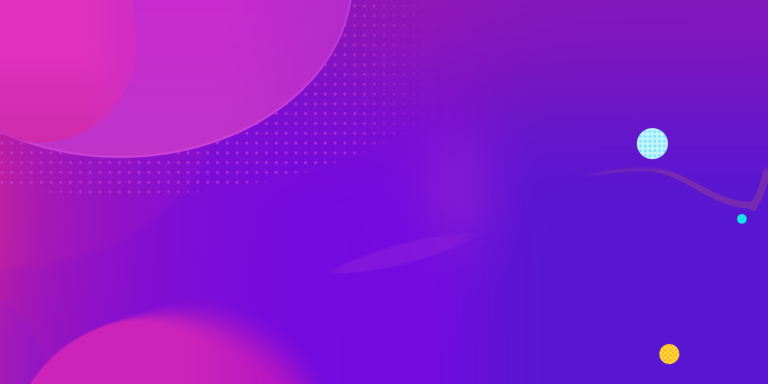
A Shadertoy shader for this background:

```glsl
const float PI = 3.14159265;

// Approximate signed distance to an axis-aligned ellipse
float ellipse(vec2 q, vec2 radii) {
    float k = length(q / radii);
    return k * (k - 1.0) / max(length(q / (radii * radii)), 1e-4);
}

float cover(float d, float soft) {
    return 1.0 - smoothstep(-soft, soft, d);
}

float glow(vec2 q, vec2 radii) {
    q /= radii;
    return exp(-dot(q, q));
}

// Height of the ribbon: shallow rise, long descent, steep hook
float ribbonHeight(float x) {
    float d = x - 1.68;
    if (d < 0.0) return 0.56 - 0.82 * d * d;
    if (d < 0.273) return 0.513 + 0.047 * cos(PI * d / 0.273);
    d -= 0.273;
    return 0.466 + 48.0 * d * d;
}

vec3 backdrop(vec2 p) {
    vec3 col = mix(vec3(0.45, 0.04, 0.88), vec3(0.35, 0.085, 0.82), smoothstep(1.08, 1.42, p.x));
    float top = smoothstep(0.42, 1.08, p.y);
    col = mix(col, vec3(0.52, 0.09, 0.73), top * mix(0.65, 1.0, smoothstep(0.6, 1.1, p.x)));
    col = mix(col, vec3(0.60, 0.09, 0.70), 0.6 * glow(p - vec2(1.0, 1.05), vec2(0.3, 0.25)));
    col = mix(col, vec3(0.55, 0.13, 0.81), 0.6 * glow(p - vec2(1.19, 0.505), vec2(0.11, 0.16)));

    // Magenta light entering from the left
    col = mix(col, vec3(0.57, 0.07, 0.76), 0.7 * exp(-pow(p.x / 0.5, 2.0)));
    float side = mix(0.6, 0.85, exp(-pow((p.y - 0.45) / 0.25, 2.0)));
    col = mix(col, vec3(0.76, 0.13, 0.62), side * exp(-p.x / 0.17));

    // Faint overlapping arcs
    float arc = cover(ellipse(p - vec2(0.0, 0.72), vec2(0.56, 0.42)), 0.012);
    col += vec3(0.025, 0.008, -0.015) * arc;
    arc = cover(ellipse(p - vec2(-0.08, 0.0), vec2(0.2, 0.24)), 0.006);
    return col + vec3(-0.025, 0.0, 0.025) * arc;
}

void mainImage(out vec4 fragColor, in vec2 fragCoord) {
    vec2 p = fragCoord / iResolution.y;
    float aa = 0.8 / iResolution.y;
    vec3 col = backdrop(p);

    // Halftone dots below the large disc
    vec2 discCentre = vec2(0.3125, 1.052);
    float pitch = 0.02552;
    vec2 cell = fract((p - vec2(0.6685, 0.653)) / pitch + 0.5) - 0.5;
    float dots = cover(length(cell) * pitch - 0.0039, aa);
    dots *= cover(ellipse(p - discCentre, vec2(1.055, 0.56)), 0.008);
    dots *= 1.0 - smoothstep(0.84, 1.18, p.x);
    col = mix(col, vec3(0.78, 0.24, 0.82), 0.65 * dots);

    // Large disc with a light rim
    float disc = ellipse(p - discCentre, vec2(0.607, 0.4635));
    vec3 discColor = mix(vec3(0.75, 0.20, 0.79), vec3(0.78, 0.17, 0.81), smoothstep(0.6, 1.0, p.y));
    discColor = mix(discColor, vec3(0.70, 0.17, 0.80), smoothstep(0.55, 0.95, p.x));
    discColor += 0.07 * cover(abs(disc + 0.003) - 0.002, 0.003);
    col = mix(col, discColor, cover(disc, aa));

    // Pink rounded shape in the corner, taller above its centre
    vec2 q = p - vec2(0.104, 0.883);
    float pink = ellipse(q, vec2(0.25, q.y > 0.0 ? 0.44 : 0.255));
    vec3 pinkColor = mix(vec3(0.81, 0.17, 0.68), vec3(0.88, 0.19, 0.75), smoothstep(0.62, 0.9, p.y));
    pinkColor = mix(pinkColor, vec3(0.82, 0.18, 0.76), smoothstep(0.2, 0.36, p.x));
    col = mix(col, pinkColor, cover(pink, aa) * cover(disc, aa));

    // Lower dome, crisp on the left and blurred on the right
    float dome = ellipse(p - vec2(0.43, -0.146), vec2(0.393, 0.3255));
    float blur = mix(0.004, 0.075, smoothstep(0.27, 0.62, p.x));
    vec3 domeColor = mix(vec3(0.80, 0.14, 0.73), vec3(0.72, 0.09, 0.76), smoothstep(0.45, 0.75, p.x));
    col = mix(col, domeColor, cover(dome, blur));

    // Translucent leaf
    float t = clamp((p.x - 0.833) / 0.443, 0.0, 1.0);
    float leaf = abs(p.y - mix(0.284, 0.396, t)) - 0.027 * sin(PI * t);
    float leafFade = smoothstep(0.0, 0.15, t) * (1.0 - smoothstep(0.7, 1.0, t));
    col = mix(col, vec3(0.56, 0.13, 0.86), 0.5 * leafFade * cover(leaf, 0.003));

    // Ribbon, widening towards the right
    float h = ribbonHeight(p.x);
    float slope = (ribbonHeight(p.x + 0.001) - h) / 0.001;
    float ribbon = abs(p.y - h) / sqrt(1.0 + slope * slope);
    ribbon -= mix(0.004, 0.009, smoothstep(1.5, 2.0, p.x));
    ribbon = min(ribbon, length(p - vec2(1.961, 0.462)) - 0.011);
    float ribbonMask = cover(ribbon, aa) * smoothstep(1.5, 1.64, p.x) * cover(p.y - 0.56, 0.01);
    col = mix(col, vec3(0.48, 0.18, 0.69), 0.9 * ribbonMask);

    // Patterned balls
    q = p - vec2(1.699, 0.626);
    float weave = cover(length(fract(q / 0.0125) - 0.5) - 0.28, 0.15);
    col = mix(col, mix(vec3(0.76, 0.95, 0.99), vec3(0.45, 0.91, 0.99), weave), cover(length(q) - 0.0404, aa));

    q = p - vec2(1.743, 0.078);
    float check = smoothstep(-0.3, 0.3, sin(q.x * 480.0) * sin(q.y * 480.0));
    col = mix(col, mix(vec3(1.0, 0.72, 0.15), vec3(1.0, 0.86, 0.24), check), cover(length(q) - 0.026, aa));

    col = mix(col, vec3(0.08, 0.90, 0.91), cover(length(p - vec2(1.932, 0.43)) - 0.0125, aa));

    fragColor = vec4(col, 1.0);
}
```
